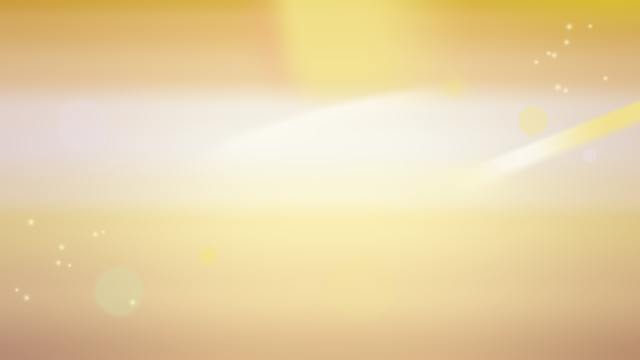
Reproduce this background procedurally as a Shadertoy shader.

```glsl
// Warm, hazy light background: soft horizontal colour bands, bright in the centre,
// with a golden fan of light above, two slanted light streaks, pale bokeh discs
// and small clusters of sparkles. All lengths are fractions of the canvas.

const int BANDS = 9;
const float HEIGHTS[BANDS] = float[BANDS](0.0, 0.20, 0.38, 0.46, 0.60, 0.69, 0.80, 0.94, 1.0);
const vec3 SIDE[BANDS] = vec3[BANDS](
    vec3(0.68, 0.51, 0.43), vec3(0.80, 0.66, 0.52), vec3(0.84, 0.74, 0.52),
    vec3(0.86, 0.77, 0.67), vec3(0.86, 0.79, 0.79), vec3(0.87, 0.79, 0.77),
    vec3(0.85, 0.71, 0.55), vec3(0.81, 0.64, 0.36), vec3(0.78, 0.60, 0.22));
const vec3 CENTRE[BANDS] = vec3[BANDS](
    vec3(0.87, 0.73, 0.54), vec3(0.95, 0.87, 0.65), vec3(0.98, 0.93, 0.70),
    vec3(0.98, 0.96, 0.83), vec3(0.97, 0.96, 0.92), vec3(0.96, 0.94, 0.89),
    vec3(0.93, 0.82, 0.62), vec3(0.90, 0.75, 0.45), vec3(0.86, 0.71, 0.30));

const vec3 WHITE = vec3(1.0, 0.99, 0.96);
const vec3 CREAM = vec3(1.0, 0.98, 0.82);
const vec3 GOLD = vec3(0.96, 0.90, 0.50);
const vec3 FAN_COLOUR = vec3(0.96, 0.91, 0.57);
const vec3 CORNER_GOLD = vec3(0.87, 0.78, 0.20);
const vec3 ROSE = vec3(0.95, 0.72, 0.52);
const vec3 MINT = vec3(0.83, 0.89, 0.70);
const vec3 LAVENDER = vec3(0.92, 0.88, 0.93);

const float GLOW_CENTRE = 0.52;
const float GLOW_WIDTH = 0.42;
const int SPARKLES = 9;
const float SPARKLE_SIZE = 0.007;

vec2 hash2(float n) {
    return fract(sin(vec2(n * 12.71, n * 31.17) + 1.3) * 437.58);
}

float softSpot(vec2 q, vec2 radius) {
    q /= radius;
    return exp(-dot(q, q));
}

// Horizontal bands blended from the edge palette to the centre palette.
vec3 bands(vec2 uv) {
    vec3 side = SIDE[0], centre = CENTRE[0];
    for (int i = 1; i < BANDS; i++) {
        float k = smoothstep(HEIGHTS[i - 1], HEIGHTS[i], uv.y);
        side = mix(side, SIDE[i], k);
        centre = mix(centre, CENTRE[i], k);
    }
    float spread = exp(-pow(abs(uv.x - GLOW_CENTRE) / GLOW_WIDTH, 2.5));
    side *= mix(vec3(1.0), vec3(0.99, 0.98, 0.92), smoothstep(0.4, 1.0, uv.x));
    return mix(side, centre, spread);
}

// Translucent disc with a faint brighter rim.
void bokeh(inout vec3 col, vec2 q, float radius, vec3 tint, float strength) {
    float d = length(q) / radius;
    float disc = 1.0 - smoothstep(0.8, 1.1, d);
    float rim = exp(-pow((d - 0.88) / 0.12, 2.0));
    col = mix(col, tint, strength * (disc * 0.8 + rim * 0.2));
}

void sparkles(inout vec3 col, vec2 p, vec2 centre, vec2 extent, float seed) {
    for (int i = 0; i < SPARKLES; i++) {
        vec2 r = hash2(seed + float(i));
        vec2 q = p - centre - (r - 0.5) * extent;
        float size = SPARKLE_SIZE * (0.6 + 0.6 * fract(r.x * 7.0));
        col = mix(col, CREAM, 0.7 * softSpot(q, vec2(size)));
    }
}

void mainImage(out vec4 fragColor, in vec2 fragCoord) {
    vec2 uv = fragCoord / iResolution.xy;
    float aspect = iResolution.x / iResolution.y;
    vec2 p = vec2(uv.x * aspect, uv.y);
    vec3 col = bands(uv);

    // Golden fan from the top, with a rosy curved left border
    float border = 0.415 + 0.26 * pow(1.0 - uv.y, 1.4);
    float fan = smoothstep(border - 0.02, border + 0.05, uv.x)
              * (1.0 - smoothstep(0.56, 0.75, uv.x)) * smoothstep(0.66, 0.82, uv.y);
    col = mix(col, FAN_COLOUR, 0.78 * fan);
    float arc = softSpot(vec2(uv.x - border + 0.01, uv.y - 0.9), vec2(0.025, 0.13));
    col = mix(col, ROSE, 0.35 * arc);
    col = mix(col, CORNER_GOLD, 0.75 * softSpot(uv - vec2(0.98, 1.02), vec2(0.24, 0.09)));

    // Curved white sweep: crisp above, fading below
    float t = (uv.x - 0.286) / 0.43;
    float below = 0.549 + 0.362 * t - 0.154 * t * t - uv.y;
    float sweep = smoothstep(-0.022, 0.018, below) * exp(-max(below, 0.0) / 0.07)
                * smoothstep(-0.05, 0.35, t) * (1.0 - smoothstep(0.65, 1.05, t));
    col = mix(col, WHITE, 0.8 * sweep);
    col = mix(col, GOLD, 0.45 * softSpot(uv - vec2(0.71, 0.757), vec2(0.018, 0.026)));

    // Slanted beam, white near the middle and golden at the right edge
    float along = (uv.x - 0.716) / 0.284;
    float across = (uv.y - 0.495 - 0.199 * along) * 0.93;
    float beam = smoothstep(-0.045, -0.012, across) * (1.0 - smoothstep(0.016, 0.032, across))
               * smoothstep(-0.05, 0.35, along);
    vec3 beamColour = mix(WHITE, GOLD, smoothstep(0.35, 0.85, along));
    col = mix(col, beamColour, 0.75 * beam);
    col = mix(col, CREAM, 0.45 * softSpot(uv - vec2(0.735, 0.50), vec2(0.06, 0.045)));

    // Bokeh discs
    vec2 unit = vec2(aspect, 1.0);
    bokeh(col, p - vec2(0.833, 0.664) * unit, 0.042, GOLD, 0.42);
    bokeh(col, p - vec2(0.186, 0.190) * unit, 0.070, MINT, 0.36);
    bokeh(col, p - vec2(0.566, 0.201) * unit, 0.095, FAN_COLOUR, 0.16);
    bokeh(col, p - vec2(0.326, 0.291) * unit, 0.025, GOLD, 0.65);
    bokeh(col, p - vec2(0.922, 0.569) * unit, 0.019, LAVENDER, 0.55);
    bokeh(col, p - vec2(0.130, 0.653) * unit, 0.075, LAVENDER, 0.25);

    // Sparkle clusters
    sparkles(col, p, vec2(0.885, 0.83) * unit, vec2(0.27, 0.20), 3.0);
    sparkles(col, p, vec2(0.120, 0.27) * unit, vec2(0.34, 0.24), 21.0);

    fragColor = vec4(clamp(col, 0.0, 1.0), 1.0);
}
```
